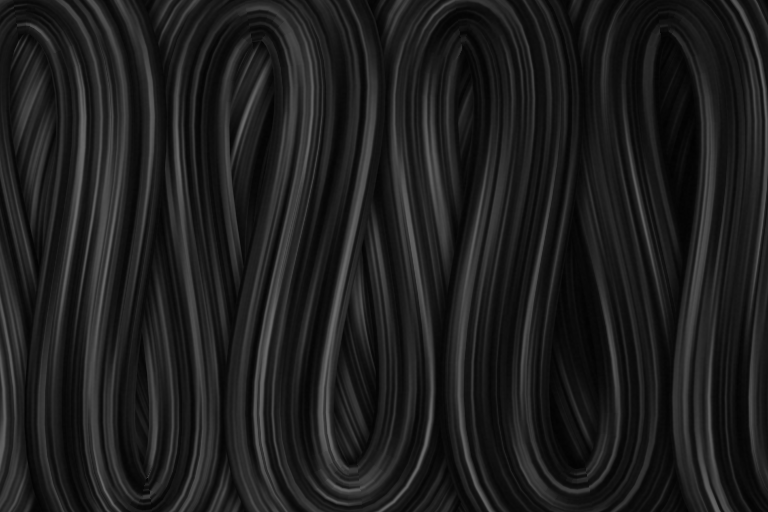
A Shadertoy shader for this texture:

```glsl
// Thick black paint dragged by a wide bristle brush in one winding meander.
// Each limb of the path is a polyline; distance across it drives the bristle
// streaks, and rising limbs are painted first, falling limbs over them.

const float PI = 3.14159265;
const float HALF_WIDTH = 0.108;
const int SEGMENTS = 26;

float hash(vec2 p) {
    vec3 q = fract(vec3(p.xyx) * 0.1031);
    q += dot(q, q.yzx + 33.33);
    return fract((q.x + q.y) * q.z);
}

float noise(vec2 p) {
    vec2 i = floor(p), f = fract(p);
    f = f * f * (3.0 - 2.0 * f);
    return mix(mix(hash(i), hash(i + vec2(1, 0)), f.x),
               mix(hash(i + vec2(0, 1)), hash(i + vec2(1, 1)), f.x), f.y);
}

// Centre line of the brush: even limbs fall, odd limbs rise
vec2 brushPath(float t) {
    float x = 0.488 + 0.21 * t / PI + 0.082 * sin(2.0 * t) + 0.02 * sin(1.3 * t + 1.0);
    return vec2(x, 0.5 + 0.53 * cos(t) + 0.015 * sin(0.7 * t));
}

// Bristle streaks: fine across the stroke, long along it
float streaks(float across, float along) {
    across += 0.006 * (noise(vec2(across * 12.0, along * 1.5)) - 0.5);
    float n = 0.25 * noise(vec2(across * 32.0 + 40.0, along * 0.6 + 60.0))
            + 0.40 * noise(vec2(across * 88.0 + 90.0, along * 1.0 + 30.0))
            + 0.35 * noise(vec2(across * 190.0 + 150.0, along * 1.7 + 80.0));
    float groove = smoothstep(0.55, 0.85, noise(vec2(across * 125.0 + 210.0, along * 1.3 + 50.0)));
    return 0.112 * exp(5.7 * (n - 0.5)) * (1.0 - 0.6 * groove);
}

// Signed offset across one limb (x) and path parameter (y); far away past its ends
vec2 limbCoords(vec2 p, float limb) {
    float stepT = PI / float(SEGMENTS - 2);
    float t = limb * PI - stepT;
    vec2 a = brushPath(t);
    float nearest = 1e3;
    vec2 coords = vec2(9.0, 0.0);
    for (int i = 0; i < SEGMENTS; i++) {
        vec2 b = brushPath(t + stepT);
        vec2 ab = b - a, ap = p - a;
        float h = dot(ap, ab) / dot(ab, ab);
        float hc = clamp(h, 0.0, 1.0);
        float d = length(ap - ab * hc);
        if (d < nearest) {
            nearest = d;
            bool pastEnd = (i == 0 && h < 0.0) || (i == SEGMENTS - 1 && h > 1.0);
            float side = ab.x * ap.y - ab.y * ap.x < 0.0 ? -1.0 : 1.0;
            coords = vec2(pastEnd ? 9.0 : side * d, t + hc * stepT);
        }
        a = b;
        t += stepT;
    }
    return coords;
}

void mainImage(out vec4 fragColor, in vec2 fragCoord) {
    vec2 p = fragCoord / iResolution.y;

    // Older paint showing inside the loops, with black hollows
    float c = 2.0 * p.y - 1.0;
    float under = p.x - 0.16 * c * c;
    float hollow = smoothstep(0.2, 0.5, noise(vec2(under * 16.0, p.y * 3.0 + 7.0)));
    float paint = streaks(under + 3.0, p.y * 2.5) * mix(0.3, 1.25, hollow);

    // Rising limbs, then falling limbs
    for (int layer = 0; layer < 2; layer++) {
        for (int k = -2; k < 4; k++) {
            float limb = float(2 * k + 1 - layer);
            float centre = 0.488 + 0.21 * (limb + 0.5);
            if (abs(p.x - centre) > 0.38) continue;

            vec2 q = limbCoords(p, limb);
            float d = abs(q.x) - HALF_WIDTH;
            float ridge = streaks(q.x, q.y);

            // Sheen on the upright parts, rolled dark rims
            ridge *= 0.78 + 0.3 * abs(sin(q.y));
            ridge *= 0.8 + 0.4 * noise(vec2(q.y * 0.9 + 20.0, q.x * 9.0));
            ridge *= mix(0.45, 1.0, smoothstep(0.0, 0.016, -d));

            // Contact shadow on the paint below
            paint *= mix(0.35, 1.0, smoothstep(0.0, 0.028, d));
            paint = mix(paint, ridge, smoothstep(0.0015, -0.0015, d));
        }
    }

    // Light comes from the lower left
    paint *= mix(1.35, 0.8, smoothstep(0.25, 1.15, p.x));
    paint *= mix(1.08, 0.88, smoothstep(0.3, 1.0, p.y));

    // Soft shoulder and a faint grain in the black
    paint = 0.012 + 0.46 * (1.0 - exp(-paint / 0.42));
    paint += 0.012 * (noise(p * 240.0) - 0.5);
    fragColor = vec4(vec3(paint), 1.0);
}
```
